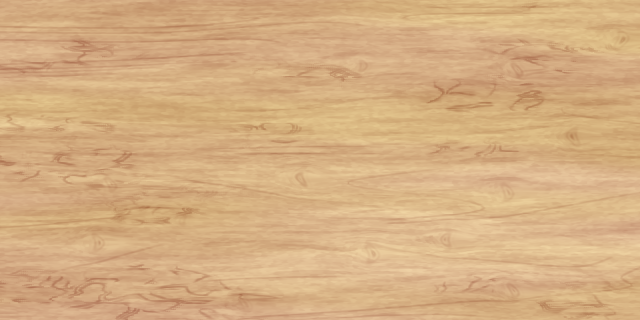
A Shadertoy shader for this texture:

```glsl
// Pale honey-coloured wood with horizontal grain, small knots and curly figure.
// Stretched cellular noise gives bands, streaks and fibres; scattered knots
// bend the grain, and thin contour lines of the noise draw the growth rings.

float hash(vec2 p) {
    vec3 h = fract(p.xyx * 0.1031);
    h += dot(h, h.yzx + 33.33);
    return fract((h.x + h.y) * h.z);
}

// Smooth cellular noise: random values blended by distance to jittered points
float cellNoise(vec2 p) {
    vec2 cell = floor(p);
    float sum = 0.0, total = 0.0;
    for (int j = -1; j <= 1; j++)
    for (int i = -1; i <= 1; i++) {
        vec2 id = cell + vec2(i, j);
        vec2 d = id + vec2(hash(id + 17.3), hash(id + 71.9)) - p;
        float weight = exp(-6.0 * dot(d, d));
        sum += weight * hash(id + 5.1);
        total += weight;
    }
    return sum / total;
}

// Thin lines of even width along the contours of a field
float contours(float field, float width) {
    float slope = fwidth(field) * iResolution.y + 0.001;
    float d = abs(fract(field) - 0.5) / slope;
    return 1.0 - smoothstep(0.0, width, d);
}

// Bends the grain around scattered knots; returns bent position and darkness
vec3 bendAroundKnots(vec2 p) {
    vec2 size = vec2(0.42, 0.17);
    vec2 cell = floor(p / size);
    vec2 bent = p;
    float dark = 0.0;
    for (int j = -1; j <= 1; j++)
    for (int i = -1; i <= 1; i++) {
        vec2 id = cell + vec2(i, j);
        float strength = smoothstep(0.35, 0.8, hash(id + 40.7));
        vec2 jitter = vec2(hash(id + 2.6), hash(id + 9.4));
        vec2 d = p - (id + 0.15 + 0.7 * jitter) * size;
        d.x += 0.010 * sin(80.0 * d.y + 6.0 * jitter.x);

        vec2 wide = d * vec2(17.0, 25.0);
        float pull = strength * exp(-dot(wide, wide));
        bent += pull * vec2(0.05, -0.65 * d.y);

        vec2 core = d * vec2(60.0, 36.0);
        float r = length(core);
        dark += strength * exp(-r * r) * (0.6 + 0.4 * sin(7.0 * r + 5.0 * jitter.y));
    }
    return vec3(bent, dark);
}

void mainImage(out vec4 fragColor, in vec2 fragCoord) {
    vec2 p = fragCoord / iResolution.y;

    // Gentle waviness of the whole board
    vec2 wavy = p;
    wavy.y += 0.006 * sin(3.1 * p.x + 9.0 * p.y) + 0.003 * sin(8.3 * p.x - 17.0 * p.y);
    vec3 knot = bendAroundKnots(wavy);
    vec2 q = knot.xy;

    // Broad bands down to fine fibres
    float band = cellNoise(q * vec2(1.0, 14.0) + 3.0);
    float streak = cellNoise(q * vec2(3.0, 42.0) + 21.0);
    float fine = cellNoise(q * vec2(9.0, 110.0) + 55.0);
    float fibre = cellNoise(q * vec2(60.0, 190.0) + 90.0);
    float tone = 0.10 * (band - 0.5) + 0.065 * (streak - 0.5)
               + 0.06 * (fine - 0.5) + 0.05 * (fibre - 0.5);

    // Long thin growth lines, fading in and out along the board
    float rings = 6.0 * cellNoise(q * vec2(0.9, 8.0) + 33.0);
    float fade = smoothstep(0.4, 0.75, cellNoise(q * vec2(2.5, 15.0) + 64.0));
    float growth = contours(rings, 0.005) * fade;

    // Patches of curly figure, unevenly inked
    float patchMask = smoothstep(0.52, 0.76, cellNoise(p * vec2(2.9, 11.0) + 12.0));
    float curl = cellNoise(q * vec2(10.0, 28.0) + 0.7 * streak + 47.0);
    float ink = smoothstep(0.2, 0.8, cellNoise(q * vec2(18.0, 50.0) + 81.0));
    float figure = patchMask * contours(4.5 * curl, 0.006) * ink;

    // Short dark pores
    float pores = smoothstep(0.66, 0.9, cellNoise(q * vec2(8.0, 95.0) + 130.0));

    tone += 0.010 - 0.07 * growth - 0.12 * figure - 0.04 * pores
          - 0.02 * patchMask * ink - 0.11 * knot.z;

    // Honey base, darkening to brown, drifting between yellow and pink
    float pink = cellNoise(p * vec2(1.1, 11.0) + 150.0) - 0.5;
    vec3 color = vec3(0.844, 0.695, 0.516) + tone * vec3(0.75, 1.1, 0.92);
    color += pink * vec3(0.01, -0.012, 0.06);
    fragColor = vec4(clamp(color, 0.0, 1.0), 1.0);
}
```
